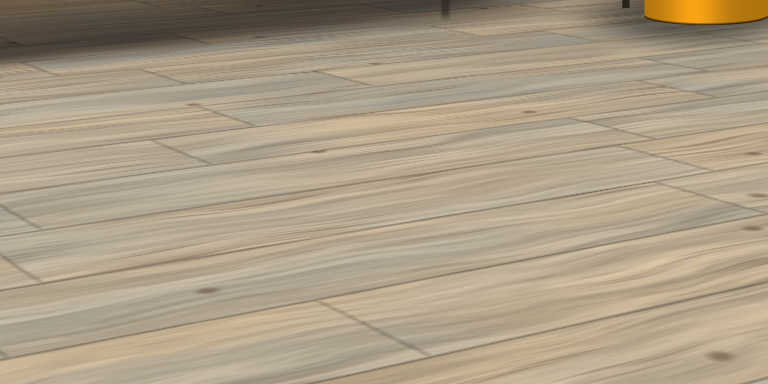
Reproduce this texture procedurally as a Shadertoy shader.

```glsl
// Pale oak plank floor seen at a slant, with a soft shadow along the far left
// and an amber pot at the far right. Floor coordinates come from two vanishing
// points; grain, streaks and knots are cellular noise stretched along the planks.
#define HORIZON 1.51
#define VANISH_RIGHT 7.6
#define VANISH_LEFT -1.8
#define PLANK_WIDTH 0.75
#define PLANK_LENGTH 2.3
#define GRAIN_CONTRAST 0.17
#define STREAK_DEPTH 0.60
#define SEAM_DEPTH 0.26
#define GREY_OAK vec3(0.675, 0.645, 0.58)
#define TAN_OAK vec3(0.755, 0.675, 0.56)
#define STREAK_BROWN vec3(0.47, 0.38, 0.30)
#define AMBER vec3(0.96, 0.63, 0.08)

float hash(vec2 p) {
    return fract(sin(dot(p, vec2(127.1, 311.7))) * 4375.85);
}

// x: smoothly blended cell value, y: nearest distance, z: nearest cell value
vec3 cells(vec2 p) {
    vec2 home = floor(p);
    float total = 0.0, weightSum = 0.0, nearest = 9.0, id = 0.0;
    for (int j = -1; j <= 1; j++)
    for (int i = -1; i <= 1; i++) {
        vec2 cell = home + vec2(i, j);
        vec2 seed = cell + 0.15 + 0.7 * vec2(hash(cell), hash(cell + 37.3));
        float value = hash(cell + 71.9);
        float d = length(p - seed);
        float weight = exp(-6.0 * d * d);
        total += value * weight;
        weightSum += weight;
        if (d < nearest) { nearest = d; id = value; }
    }
    return vec3(total / weightSum, nearest, id);
}

// Grain layer that fades to its mean when finer than a pixel
float grain(vec2 floorPos, vec2 scale, float footprint) {
    float visible = 1.0 - smoothstep(0.4, 1.3, footprint * scale.y);
    return (cells(floorPos * scale).x - 0.5) * visible;
}

// Thin dark line around zero distance, keeping its strength when sub-pixel
float seam(float dist, float halfWidth, float footprint) {
    float w = halfWidth + footprint;
    return (1.0 - smoothstep(0.0, w, dist)) * min(1.0, 2.0 * halfWidth / w);
}

vec3 plankFloor(vec2 p, float pixel) {
    float depth = 1.0 / (HORIZON - p.y);
    float across = (VANISH_RIGHT - p.x) * depth;
    float along = (p.x - VANISH_LEFT) * depth;
    float footprint = across * depth * pixel;

    // Plank layout with staggered ends
    float row = floor(across / PLANK_WIDTH);
    float shifted = along / PLANK_LENGTH + hash(vec2(row, 4.0));
    vec2 plank = vec2(floor(shifted), row);
    float plankTone = hash(plank + 11.0);
    float sideDist = (0.5 - abs(fract(across / PLANK_WIDTH) - 0.5)) * PLANK_WIDTH;
    float endDist = (0.5 - abs(fract(shifted) - 0.5)) * PLANK_LENGTH;

    // Wavering grain space, different on each plank
    float waver = 0.03 * sin(along * 4.0 + 6.0 * plankTone + sin(across * 5.0))
                + 0.012 * sin(along * 11.0 + across * 3.0);
    vec2 wood = vec2(along + 7.0 * plankTone, across + waver);

    // Broad tint drifting between grey and tan
    float drift = cells(wood * vec2(1.1, 2.4)).x;
    float tint = clamp(0.5 + 0.9 * (drift - 0.5) + 0.6 * (plankTone - 0.5), 0.0, 1.0);
    vec3 col = mix(GREY_OAK, TAN_OAK, tint);

    // Three scales of soft grain
    float tone = grain(wood, vec2(1.4, 9.0), footprint)
               + 0.8 * grain(wood + 3.7, vec2(2.6, 26.0), footprint)
               + 0.5 * grain(wood + 9.1, vec2(9.0, 55.0), footprint);
    col *= 1.02 + GRAIN_CONTRAST * tone;

    // Long brown streaks gathered in bands
    float band = smoothstep(0.40, 0.75, cells(wood * vec2(0.9, 3.0) + 5.0).x);
    vec3 lens = cells(wood * vec2(1.5, 17.0));
    vec3 hair = cells(wood * vec2(2.2, 34.0) + 13.0);
    float blur = footprint * 17.0;
    float streak = (1.0 - smoothstep(0.05, 0.42 + 0.4 * blur, lens.y))
                 * smoothstep(0.55, 0.9, lens.z) / (1.0 + blur);
    streak += 0.7 * (1.0 - smoothstep(0.05, 0.45 + 0.8 * blur, hair.y))
            * smoothstep(0.5, 0.9, hair.z) / (1.0 + 2.0 * blur);
    col = mix(col, STREAK_BROWN, min(1.0, streak) * STREAK_DEPTH * (0.15 + 0.85 * band));

    // Sparse knots
    vec3 knot = cells(wood * vec2(2.4, 1.7) + 21.0);
    float knotMask = (1.0 - smoothstep(0.02, 0.11, knot.y)) * step(0.87, knot.z);
    col = mix(col, STREAK_BROWN * 0.9, 0.6 * knotMask);

    float joint = max(seam(sideDist, 0.012, footprint),
                      0.6 * seam(endDist, 0.012, along * depth * pixel));
    return col * (1.0 - SEAM_DEPTH * joint);
}

void mainImage(out vec4 fragColor, in vec2 fragCoord) {
    vec2 p = fragCoord / iResolution.y;
    p.x *= 2.0 * iResolution.y / iResolution.x;
    float pixel = 1.0 / iResolution.y;
    vec3 col = plankFloor(p, pixel);
    col *= 1.0 - 0.10 * smoothstep(0.65, 0.98, p.y);

    // Slanted shadow: deep at its front edge, paler behind on the left
    float behind = p.y - (0.825 + 0.103 * p.x);
    float shade = smoothstep(-0.015 - 0.02 * p.x, 0.03 + 0.02 * p.x, behind);
    shade *= 1.0 - smoothstep(1.15, 1.6, p.x);
    float lift = smoothstep(0.04, 0.14, behind) * (1.0 - smoothstep(0.3, 1.0, p.x));
    col *= mix(vec3(1.0), mix(vec3(0.42, 0.41, 0.42), vec3(0.62, 0.58, 0.54), lift), shade);

    // Contact shadow and two thin furniture legs
    float contact = length((p - vec2(1.80, 0.965)) / vec2(0.36, 0.11));
    col *= 1.0 - 0.42 * (1.0 - smoothstep(0.35, 1.0, contact));
    float legs = max((1.0 - smoothstep(0.008, 0.008 + pixel, abs(p.x - 1.63))) * smoothstep(0.978, 0.978 + pixel, p.y),
                     0.6 * (1.0 - smoothstep(0.004, 0.016, abs(p.x - 1.16))) * smoothstep(0.94, 0.97, p.y));
    col = mix(col, vec3(0.16, 0.13, 0.11), legs);

    // Amber pot with a rounded, dark-rimmed foot
    float side = (p.x - 1.84) / 0.163;
    float foot = 0.958 - 0.025 * sqrt(max(0.0, 1.0 - side * side));
    float inside = 1.0 - smoothstep(1.0 - 6.0 * pixel, 1.0, abs(side));
    float body = inside * smoothstep(foot, foot + pixel, p.y);
    vec3 pot = AMBER * (0.72 + 0.30 * exp(-5.0 * (side + 0.2) * (side + 0.2)));
    pot *= mix(0.3, 1.0, smoothstep(foot + 0.002, foot + 0.009, p.y));
    fragColor = vec4(mix(col, pot, body), 1.0);
}
```
